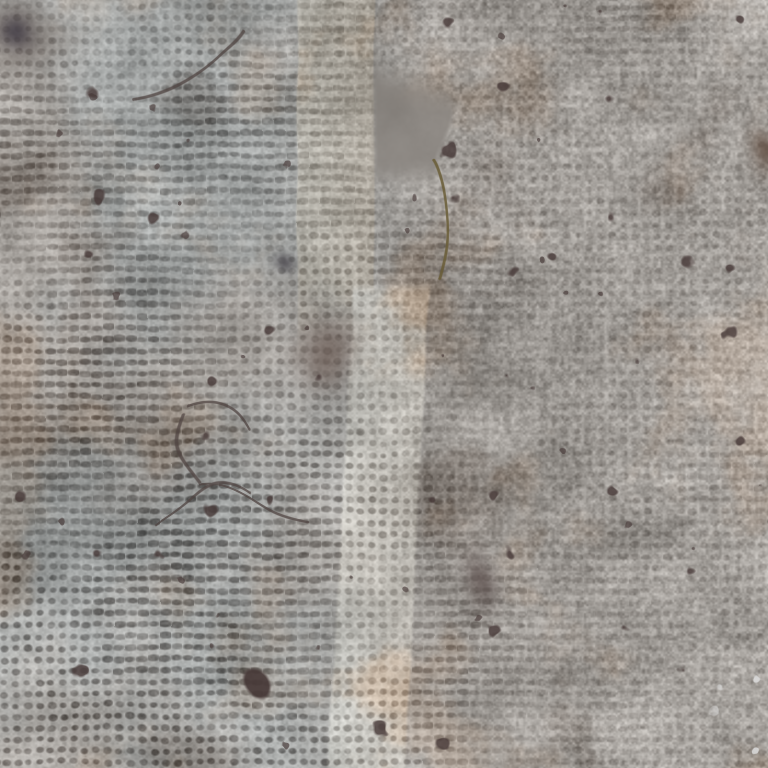
Reproduce this texture procedurally as a WebGL 1 fragment shader.

```glsl
precision highp float;
uniform vec2 u_resolution;

float hash(vec2 p) {
  vec3 q = fract(vec3(p.xyx) * 0.1031);
  q += dot(q, q.yzx + 33.33);
  return fract((q.x + q.y) * q.z);
}

float noise(vec2 p) {
  vec2 i = floor(p), f = fract(p);
  f = f * f * (3.0 - 2.0 * f);
  vec2 e = vec2(1.0, 0.0);
  return mix(mix(hash(i), hash(i + e), f.x),
             mix(hash(i + e.yx), hash(i + e.xx), f.x), f.y);
}

float fbm(vec2 p) {
  float sum = 0.0, amp = 0.5;
  for (int i = 0; i < 5; i++) {
    sum += amp * noise(p);
    p = mat2(1.6, 1.2, -1.2, 1.6) * p + 17.3;
    amp *= 0.5;
  }
  return sum;
}

// Rounded holes between woven threads; merge joins them into rows
float meshHoles(vec2 p, float pitch, float merge) {
  vec2 q = p / pitch;
  vec2 cell = floor(q);
  vec2 f = fract(q) - 0.5;
  f += 0.16 * (vec2(hash(cell + 101.0), hash(cell + 202.0)) - 0.5);
  float size = mix(0.27, 0.39, hash(cell + 303.0));
  float d = length(f * vec2(mix(1.0, 0.6, merge), 1.2));
  return (1.0 - smoothstep(size - 0.14, size + 0.12, d)) * mix(0.6, 1.0, hash(cell + 404.0));
}

float band(float x, float left, float right, float soft) {
  return smoothstep(left - soft, left + soft, x) * (1.0 - smoothstep(right - soft, right + soft, x));
}

float smudge(vec2 p, vec2 center, vec2 radius) {
  vec2 d = (p - center) / radius;
  return exp(-dot(d, d));
}

// Ragged flecks, at most one per cell
float flecks(vec2 p, float scale, float seed, float density) {
  vec2 q = p * scale;
  vec2 cell = floor(q) + seed;
  vec2 center = 0.3 + 0.4 * vec2(hash(cell + 11.0), hash(cell + 23.0));
  float radius = mix(0.04, 0.13, pow(hash(cell + 37.0), 2.0));
  float d = length(fract(q) - center) + 0.1 * (noise(q * 9.0 + seed) - 0.5);
  return step(hash(cell), density) * (1.0 - smoothstep(radius - 0.025, radius + 0.035, d));
}

// Thin line from a to b, bowed sideways
float twig(vec2 p, vec2 a, vec2 b, float bow, float width) {
  vec2 ab = b - a;
  float t = clamp(dot(p - a, ab) / dot(ab, ab), 0.0, 1.0);
  vec2 onCurve = mix(a, b, t) + vec2(-ab.y, ab.x) * bow * 4.0 * t * (1.0 - t);
  return 1.0 - smoothstep(width * 0.4, width * 1.5, length(p - onCurve));
}

void main() {
  vec2 p = gl_FragCoord.xy / u_resolution;
  vec2 wobble = vec2(noise(p * 14.0), noise(p * 14.0 + 50.0)) - 0.5;
  vec2 w = p + 0.005 * wobble;
  float cloud = fbm(p * 5.0 + 3.0);
  float blotch = fbm(p * 16.0 + 40.0);

  // Ground tones: cool on the left, warm on the right
  float cool = (1.0 - smoothstep(0.3, 0.6, p.x)) * smoothstep(0.3, 0.6, fbm(p * 4.0 + 9.0));
  vec3 color = vec3(0.637, 0.621, 0.602);
  color += vec3(-0.035, -0.008, 0.008) * cool;
  color += 0.22 * (cloud - 0.48) + 0.2 * (blotch - 0.48);
  color += 0.08 * (fbm(p * vec2(7.0, 45.0)) - 0.48);

  // Two pale overlapping tapes
  float upper = band(w.x, 0.387, 0.487, 0.002) * smoothstep(0.53, 0.63, p.y + 0.1 * (blotch - 0.5));
  float lowerLeft = 0.428 + 0.05 * p.y;
  float lower = band(w.x, lowerLeft, lowerLeft + 0.1, 0.003) * (1.0 - smoothstep(0.615, 0.635, w.y));
  upper *= 1.0 - lower;
  color += vec3(0.06, 0.045, 0.02) * upper + vec3(0.105, 0.105, 0.095) * lower;

  // Woven holes, worn away in places
  float patchMask = band(w.x, 0.487, 0.58 + 0.05 * wobble.y, 0.006) * band(w.y, 0.77, 0.91 - 0.4 * (p.x - 0.487), 0.025);
  float wear = smoothstep(0.25, 0.65, fbm(p * 6.0 + 70.0));
  float upperRight = smoothstep(0.5, 0.85, p.x + 0.25 * p.y);
  float lowerLeftWeight = (1.0 - smoothstep(0.4, 0.65, p.x)) * (1.0 - smoothstep(0.45, 0.75, p.y));
  float strength = mix(0.1, 0.23, wear) * mix(1.0, 0.45, upperRight) + 0.06 * lowerLeftWeight;
  strength *= 1.0 - 0.9 * patchMask;
  float merge = smoothstep(0.35, 0.7, noise(p * 5.0 + 21.0)) * (1.0 - lower);
  float holes = meshHoles(w, 0.0149, merge);
  color -= strength * vec3(0.97, 1.0, 1.0) * (holes - 0.1);

  // Fine grit
  float grit = noise(p * 190.0) + 0.7 * noise(p * 340.0 + 8.0) - 0.85;
  color += grit * mix(0.09, 0.14, upperRight) * (1.0 - 0.75 * patchMask);

  // Rust, soot and the smooth patch
  float rust = smoothstep(0.5, 0.72, fbm(p * 9.0 + 120.0));
  color += vec3(0.015, -0.035, -0.075) * rust * (0.55 + 0.5 * (upper + lower));
  color = mix(color, vec3(0.53, 0.51, 0.49) + 0.08 * (blotch - 0.5), 0.85 * patchMask);
  float grime = smoothstep(0.54, 0.72, fbm(p * 8.0 + 210.0)) * (1.0 - 0.7 * lower);
  color -= vec3(0.07, 0.08, 0.085) * grime;
  vec2 s = p + 0.025 * wobble;
  color = mix(color, vec3(0.37, 0.32, 0.29), 0.55 * smudge(s, vec2(0.02, 0.95), vec2(0.06, 0.05)));
  color = mix(color, vec3(0.25, 0.23, 0.27), 0.75 * smudge(s, vec2(0.015, 0.95), vec2(0.023)));
  color = mix(color, vec3(0.33, 0.32, 0.34), 0.85 * smudge(s, vec2(0.365, 0.665), vec2(0.014, 0.012)));
  color = mix(color, vec3(0.36, 0.31, 0.30), 0.7 * smudge(s, vec2(0.622, 0.24), vec2(0.018, 0.035)));
  color = mix(color, vec3(0.35, 0.27, 0.22), 0.75 * smudge(s, vec2(0.995, 0.8), vec2(0.02, 0.03)));
  color = mix(color, vec3(0.38, 0.31, 0.28), 0.6 * smudge(s, vec2(0.42, 0.54), vec2(0.035, 0.04)));

  // Debris
  vec3 debris = vec3(0.27, 0.215, 0.21);
  color = mix(color, debris, 0.8 * flecks(p, 13.0, 5.0, 0.2));
  color = mix(color, debris, 0.65 * flecks(p + 0.03, 24.0, 60.0, 0.07));
  color = mix(color, debris, 0.9 * smoothstep(0.35, 0.6, smudge(s, vec2(0.338, 0.113), vec2(0.017, 0.023))));
  float chips = flecks(p, 22.0, 90.0, 0.5) * smoothstep(0.91, 0.95, p.x) * (1.0 - smoothstep(0.2, 0.28, p.y));
  color = mix(color, vec3(0.86), 0.85 * chips);

  // Twigs and a stem
  float twigs = twig(s, vec2(0.175, 0.875), vec2(0.32, 0.96), -0.12, 0.0018);
  twigs = max(twigs, twig(s, vec2(0.245, 0.46), vec2(0.25, 0.365), -0.08, 0.0023));
  twigs = max(twigs, twig(s, vec2(0.205, 0.315), vec2(0.325, 0.35), 0.2, 0.0022));
  twigs = max(twigs, twig(s, vec2(0.25, 0.362), vec2(0.4, 0.315), 0.03, 0.0015));
  twigs = max(twigs, twig(s, vec2(0.25, 0.47), vec2(0.33, 0.44), 0.15, 0.002));
  color = mix(color, vec3(0.31, 0.265, 0.255), 0.75 * twigs);
  float stem = twig(s, vec2(0.553, 0.785), vec2(0.565, 0.63), 0.09, 0.002);
  color = mix(color, vec3(0.41, 0.36, 0.21), 0.85 * stem);

  gl_FragColor = vec4(clamp(color, 0.0, 1.0), 1.0);
}
```
